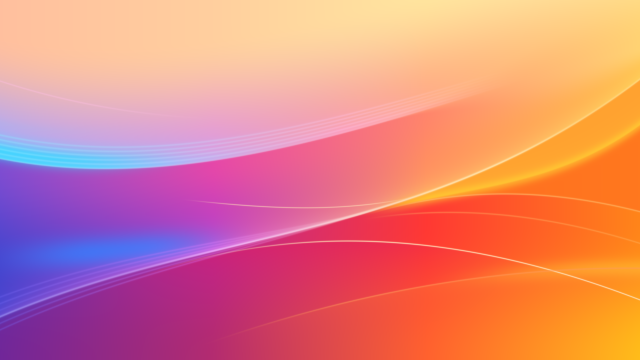
A Shadertoy shader for this background:

```glsl
// Cubic through four heights at t = 0, 1/3, 2/3 and 1
float curve(float t, vec4 h) {
    float u = 3.0 * t;
    vec3 d = h.yzw - h.xyz;
    vec2 e = d.yz - d.xy;
    return h.x + u * (d.x + (u - 1.0) * (0.5 * e.x + (u - 2.0) * (e.y - e.x) / 6.0));
}

// Four evenly spaced colours
vec3 ramp(float t, vec3 a, vec3 b, vec3 c, vec3 d) {
    float u = 3.0 * clamp(t, 0.0, 1.0);
    vec3 col = mix(a, b, clamp(u, 0.0, 1.0));
    col = mix(col, c, clamp(u - 1.0, 0.0, 1.0));
    return mix(col, d, clamp(u - 2.0, 0.0, 1.0));
}

float span(float x, float start, float end, float fade) {
    return smoothstep(start, start + fade, x) * (1.0 - smoothstep(end - fade, end, x));
}

float line(float d, float width) {
    float w = max(width, 0.6 / iResolution.y);
    return exp(-d * d / (w * w));
}

// Light with a crisp edge at d = 0, fading towards positive d
float veil(float d, float depth) {
    return smoothstep(-0.003, 0.003, d) * exp(-max(d, 0.0) / depth);
}

vec3 glow(vec3 base, vec3 tint, float amount) {
    return mix(base, tint, clamp(amount, 0.0, 1.0));
}

vec2 gradient(vec2 cell) {
    float a = 6.2832 * fract(sin(dot(cell, vec2(127.1, 311.7))) * 43758.5);
    return vec2(cos(a), sin(a));
}

float gradientNoise(vec2 p) {
    vec2 i = floor(p), f = fract(p);
    vec2 s = f * f * f * (f * (f * 6.0 - 15.0) + 10.0);
    vec2 r = vec2(1.0, 0.0);
    float low = mix(dot(gradient(i), f), dot(gradient(i + r.xy), f - r.xy), s.x);
    float high = mix(dot(gradient(i + r.yx), f - r.yx), dot(gradient(i + r.xx), f - r.xx), s.x);
    return mix(low, high, s.y);
}

void mainImage(out vec4 fragColor, in vec2 fragCoord) {
    vec2 p = fragCoord / iResolution.xy;
    float x = p.x, y = p.y, fan = (x - 0.55) / 0.45;

    // Heights of the flowing curves
    float ridge = curve(x, vec4(0.56, 0.555, 0.697, 0.87));
    float sweep = curve(x, vec4(0.12, 0.303, 0.465, 0.78));
    float arc = curve(x, vec4(0.045, 0.29, 0.318, 0.167));
    float lowArc = curve(x, vec4(-0.2, 0.052, 0.206, 0.255));
    float branch = curve(fan, vec4(0.39, 0.458, 0.52, 0.653));
    float hill = curve(fan, vec4(0.39, 0.452, 0.457, 0.412));
    float lowHill = curve(fan, vec4(0.385, 0.41, 0.388, 0.324));
    float thread = curve((x - 0.28) / 0.37, vec4(0.447, 0.427, 0.425, 0.454));
    float dRidge = y - ridge, dSweep = y - sweep;
    float right = smoothstep(0.56, 0.68, x);

    // Sky above the ridge
    vec3 sky = ramp(x, vec3(1.0, 0.75, 0.62), vec3(1.0, 0.81, 0.62), vec3(1.0, 0.9, 0.62), vec3(1.0, 0.93, 0.66));
    vec3 haze = ramp(x, vec3(0.72, 0.63, 0.97), vec3(0.9, 0.58, 0.84), vec3(1.0, 0.67, 0.5), vec3(1.0, 0.82, 0.45));
    vec3 upper = mix(haze, sky, smoothstep(0.0, 0.34, dRidge));

    // Band between ridge and sweep
    vec3 bandTop = ramp(x, vec3(0.5, 0.3, 0.82), vec3(0.9, 0.28, 0.66), vec3(1.0, 0.52, 0.42), vec3(1.0, 0.83, 0.45));
    vec3 bandLow = ramp(x, vec3(0.28, 0.26, 0.8), vec3(0.77, 0.25, 0.74), vec3(1.0, 0.55, 0.38), vec3(1.0, 0.75, 0.3));
    vec3 band = mix(bandTop, bandLow, smoothstep(0.0, 0.7, -dRidge / max(ridge - sweep, 0.05)));

    // Ground below the sweep
    vec3 groundTop = ramp(x, vec3(0.4, 0.2, 0.7), vec3(0.74, 0.15, 0.58), vec3(1.0, 0.22, 0.2), vec3(1.0, 0.52, 0.1));
    vec3 groundLow = ramp(x, vec3(0.44, 0.15, 0.6), vec3(0.7, 0.17, 0.44), vec3(1.0, 0.38, 0.18), vec3(1.0, 0.74, 0.1));
    vec3 ground = mix(groundLow, groundTop, smoothstep(0.0, 0.38, y));
    ground = glow(ground, vec3(1.0, 0.46, 0.12), right * smoothstep(-0.004, 0.004, y - hill) * 0.85);
    ground = glow(ground, vec3(1.0, 0.66, 0.2), right * smoothstep(-0.006, 0.006, y - branch) * 0.85);
    ground = glow(ground, vec3(0.88, 0.1, 0.36), veil(arc - y, 0.08) * 0.4 * span(x, 0.1, 0.85, 0.3));
    ground = glow(ground, vec3(1.0, 0.5, 0.2), veil(lowArc - y, 0.07) * 0.35 * smoothstep(0.3, 0.7, x));

    // Join the three regions
    float sweepSoft = 0.004 + 0.04 * (1.0 - smoothstep(0.0, 0.4, x));
    float ridgeSoft = mix(0.004, 0.12, smoothstep(0.6, 0.95, x));
    vec3 col = mix(ground, band, smoothstep(-sweepSoft, sweepSoft, dSweep));
    col = mix(col, upper, smoothstep(-ridgeSoft, ridgeSoft, dRidge));

    // Silky light along ridge and sweep
    float silk = 1.0 + 0.5 * gradientNoise(vec2(x * 2.5, dRidge * 45.0));
    vec3 ridgeTint = ramp(x / 0.8, vec3(0.3, 0.86, 1.0), vec3(0.62, 0.75, 1.0), vec3(1.0, 0.62, 0.85), vec3(1.0, 0.75, 0.55));
    col = glow(col, ridgeTint, veil(dRidge, 0.045) * silk * mix(0.9, 0.45, smoothstep(0.15, 0.5, x)) * (1.0 - smoothstep(0.6, 0.85, x)));
    col = glow(col, vec3(0.2, 0.85, 1.0), line(dRidge - 0.02, 0.025) * (1.0 - smoothstep(0.08, 0.32, x)) * 0.75);
    float blueBed = 0.3 + 0.12 * (x - 0.15);
    col = glow(col, vec3(0.2, 0.5, 1.0), line(y - blueBed, 0.045) * span(x, -0.05, 0.42, 0.2) * smoothstep(-0.02, 0.02, dSweep) * 0.8);
    vec3 sweepTint = ramp(x, vec3(0.45, 0.4, 0.95), vec3(0.9, 0.5, 1.0), vec3(1.0, 0.82, 0.5), vec3(1.0, 0.86, 0.4));
    col = glow(col, sweepTint, veil(dSweep, 0.03) * 0.5);
    col = glow(col, vec3(1.0, 0.78, 0.2), right * (line(y - branch, 0.016) * 0.6 + veil(y - branch, 0.04) * 0.3));
    col = glow(col, vec3(1.0, 0.75, 0.2), line(y - lowArc, 0.025) * smoothstep(0.65, 0.95, x) * 0.5);

    // Fans of fine filaments
    for (int i = 0; i < 6; i++) {
        float k = float(i) / 5.0;
        float ridgeGap = 0.065 * k * (1.0 - 0.5 * x);
        float sweepGap = (k - 0.4) * 0.16 * (0.57 - x) * (1.0 - smoothstep(0.5, 0.6, x));
        col = glow(col, mix(ridgeTint, vec3(1.0), 0.35), line(dRidge - ridgeGap, 0.003) * 0.35 * (1.0 - smoothstep(0.55, 0.82, x)));
        col = glow(col, sweepTint, line(dSweep - sweepGap, 0.003) * 0.3 * (1.0 - smoothstep(0.55, 0.62, x)));
    }

    // Bright edges
    vec3 cream = vec3(1.0, 0.88, 0.72);
    col = glow(col, mix(sweepTint, vec3(1.0), 0.4), line(dSweep, 0.0035) * mix(0.45, 0.85, span(x, 0.2, 0.95, 0.2)));
    col = glow(col, cream, line(y - arc, 0.0022) * smoothstep(0.2, 0.6, x) * 0.75);
    col = glow(col, cream, line(y - thread, 0.002) * span(x, 0.28, 0.66, 0.1) * 0.5);
    col = glow(col, vec3(1.0, 0.72, 0.4), right * (line(y - hill, 0.0025) * 0.6 + line(y - lowHill, 0.0025) * 0.35));
    col = glow(col, vec3(1.0, 0.6, 0.35), line(y - lowArc, 0.0025) * smoothstep(0.3, 0.6, x) * 0.5);
    float wisp = curve(x, vec4(0.775, 0.67, 0.7, 0.8));
    col = glow(col, vec3(1.0, 0.75, 0.9), line(y - wisp, 0.0025) * (1.0 - smoothstep(0.1, 0.35, x)) * 0.35);

    fragColor = vec4(col, 1.0);
}
```
